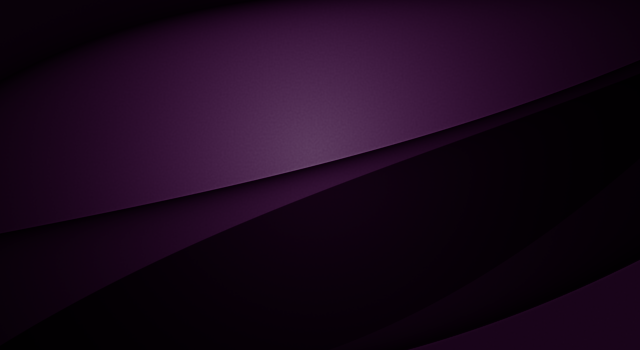
Give the GLSL for this background, as a Shadertoy shader.

```glsl
// Edge heights as cubic coefficients over the canvas width
const vec4 CORNER_EDGE = vec4(0.769, 0.988, -1.272, 0.60);
const vec4 SHEET_EDGE  = vec4(0.333, 0.353, 0.027, 0.116);
const vec4 FOLD_EDGE   = vec4(0.012, 1.124, -0.628, 0.282);
const vec4 SWEEP_EDGE  = vec4(-0.080, -0.344, 0.972, 0.0);
const vec4 FRONT_EDGE  = vec4(-0.089, -0.224, 0.570, 0.0);

// Glow placement and falloff
const vec2 GLOW_CENTER = vec2(0.49, 0.56);
const float GLOW_RADIUS = 0.638;
const float GLOW_POWER = 1.43;

// Brightness of each layer
const float SHEET_LIGHT = 0.36;
const float STRIP_LIGHT = 0.235;
const float FOLD_LIGHT = 0.085;
const float SWEEP_LIGHT = 0.058;
const float FRONT_LIGHT = 0.098;
const float CORNER_LIGHT = 0.036;

// Shadows, highlights and grain
const float SHEET_SHADOW = 0.033;
const float CORNER_SHADOW = 0.045;
const float FRONT_SHADOW = 0.050;
const float RIM_WIDTH = 0.0025;
const float RIM_LIGHT = 0.13;
const float GRAIN_SCALE = 150.0;
const float GRAIN_AMOUNT = 0.06;

vec2 hashGradient(vec2 cell) {
    vec2 q = vec2(dot(cell, vec2(127.1, 311.7)), dot(cell, vec2(269.5, 183.3)));
    return 2.0 * fract(sin(q) * 43758.5) - 1.0;
}

float gradientNoise(vec2 p) {
    vec2 i = floor(p), f = fract(p);
    vec2 w = f * f * f * (f * (f * 6.0 - 15.0) + 10.0);
    vec2 e = vec2(0.0, 1.0);
    float low = mix(dot(hashGradient(i), f),
                    dot(hashGradient(i + e.yx), f - e.yx), w.x);
    float high = mix(dot(hashGradient(i + e.xy), f - e.xy),
                     dot(hashGradient(i + e.yy), f - e.yy), w.x);
    return mix(low, high, w.y);
}

// Signed height above an edge
float above(vec4 edge, vec2 uv) {
    return uv.y - dot(edge, vec4(1.0, uv.x, uv.x * uv.x, uv.x * uv.x * uv.x));
}

float cover(float d) {
    float soft = 0.9 / iResolution.y;
    return smoothstep(-soft, soft, d);
}

// Light left at distance d from a casting edge
float shade(float d, float width, float depth) {
    return 1.0 - depth * exp(-max(d, 0.0) / width);
}

float rim(float d) {
    return exp(-abs(d) / RIM_WIDTH);
}

// Lilac highlights fading to deep purple
vec3 purple(float light) {
    return vec3(light, 1.75 * light * light, light * 1.03);
}

void mainImage(out vec4 fragColor, in vec2 fragCoord) {
    vec2 uv = fragCoord / iResolution.xy;
    vec2 aspect = vec2(iResolution.x / iResolution.y, 1.0);

    float corner = above(CORNER_EDGE, uv);
    float sheet = above(SHEET_EDGE, uv);
    float fold = above(FOLD_EDGE, uv);
    float sweep = above(SWEEP_EDGE, uv);
    float front = above(FRONT_EDGE, uv);

    float r = length((uv - GLOW_CENTER) * aspect);
    float glow = exp(-pow(r / GLOW_RADIUS, GLOW_POWER));

    // Strip and dark fold under the sheet
    float light = mix(FOLD_LIGHT * pow(glow, 1.5), STRIP_LIGHT * glow, cover(fold));
    light *= shade(-sheet, SHEET_SHADOW, 0.88);

    // Lower right sweep, shaded by the front panel
    float sweepLight = SWEEP_LIGHT * (1.0 - 0.65 * smoothstep(0.6, 1.05, uv.x));
    sweepLight *= shade(front, FRONT_SHADOW, 0.9);
    light = mix(light, sweepLight, cover(-sweep));
    light = mix(light, FRONT_LIGHT, cover(-front));
    light += 0.045 * rim(front);

    // Glowing sheet with a bright lower rim
    float sheetLight = SHEET_LIGHT * glow + RIM_LIGHT * glow * rim(sheet);
    sheetLight *= shade(-corner, CORNER_SHADOW, 0.9);
    light = mix(light, sheetLight, cover(sheet));

    // Corner panel
    float cornerLight = CORNER_LIGHT * shade(corner, 0.05, 0.55);
    light = mix(light, cornerLight, cover(corner));

    // Fine woven grain
    light *= 1.0 + GRAIN_AMOUNT * gradientNoise(uv * aspect * GRAIN_SCALE);
    fragColor = vec4(purple(light), 1.0);
}
```
